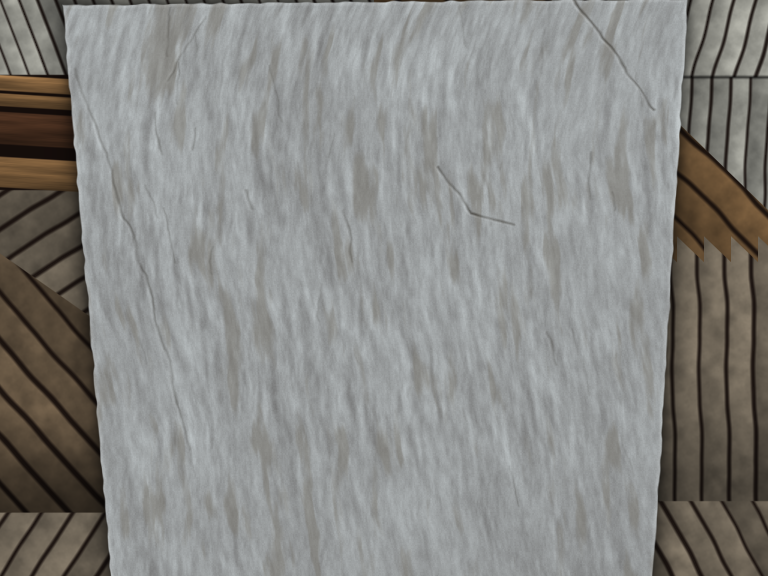
A Shadertoy shader for this texture:

```glsl
// A pale, streaked stone slab standing in front of stacked tiles and timber.

const vec3 STONE_DARK = vec3(0.50, 0.505, 0.505);
const vec3 STONE_LIGHT = vec3(0.68, 0.70, 0.705);
const vec3 STAIN = vec3(0.44, 0.42, 0.38);
const vec3 TILE_GREY = vec3(0.55, 0.55, 0.52);
const vec3 TILE_TAN = vec3(0.48, 0.44, 0.38);
const vec3 TILE_BROWN = vec3(0.32, 0.27, 0.21);
const vec3 TIMBER = vec3(0.48, 0.36, 0.23);
const vec3 GAP = vec3(0.08, 0.05, 0.04);

float hash(vec2 p) {
    vec3 q = fract(vec3(p.xyx) * 0.1031);
    q += dot(q, q.yzx + 33.33);
    return fract((q.x + q.y) * q.z);
}

float noise(vec2 p) {
    vec2 i = floor(p), f = fract(p);
    f = f * f * (3.0 - 2.0 * f);
    return mix(mix(hash(i), hash(i + vec2(1, 0)), f.x),
               mix(hash(i + vec2(0, 1)), hash(i + vec2(1, 1)), f.x), f.y);
}

float fbm(vec2 p) {
    float sum = 0.0, amp = 0.5;
    for (int i = 0; i < 4; i++) {
        sum += amp * noise(p);
        p = mat2(1.9, 0.3, -0.3, 1.9) * p + 17.3;
        amp *= 0.5;
    }
    return sum / 0.9375;
}

// 1 below the edge, 0 above it
float below(float value, float edge, float soft) {
    return 1.0 - smoothstep(edge - soft, edge + soft, value);
}

// Parallel tile edges with dark gaps; normal points across the stack
vec3 stack(vec2 p, vec2 normal, float pitch, vec3 base, float seed, float px) {
    vec2 n = normalize(normal);
    float along = dot(p, vec2(-n.y, n.x));
    float across = dot(p, n) / pitch + 0.12 * (noise(vec2(along * 18.0, seed)) - 0.5);
    float id = floor(across), f = fract(across), soft = px / pitch;
    float edge = min(f, 1.0 - f);
    float gap = below(edge, 0.05 + 0.05 * hash(vec2(id, seed + 4.0)), soft + 0.03);
    float tone = 0.78 + 0.3 * hash(vec2(id, seed)) + 0.18 * (f - 0.5);
    tone *= 0.8 + 0.4 * fbm(p * 45.0 + seed);
    return mix(base * tone, GAP, gap * 0.9);
}

// Horizontal timber between two heights
vec3 beam(vec3 under, vec2 p, float low, float high, vec3 wood, float px) {
    float y = p.y + 0.06 * p.x;
    float mask = below(low, y, px) * below(y, high, px);
    float grain = 0.7 + 0.55 * fbm(vec2(p.x * 9.0, y * 180.0));
    return mix(under, wood * grain * mix(0.7, 1.1, (y - low) / (high - low)), mask);
}

vec3 leftSide(vec2 p, float px) {
    vec3 sides = stack(p, vec2(0.74, 0.67), 0.055, TILE_BROWN * 1.15, 2.0, px);
    vec3 tops = stack(p, vec2(-0.55, 0.83), 0.05, TILE_TAN * 0.85, 3.0, px);
    vec3 col = mix(tops, sides, below(p.y, 0.56 - 0.7 * p.x, px));
    col *= mix(0.5, 1.0, smoothstep(0.1, 0.3, p.y));
    col = mix(GAP, col, below(p.y, 0.67, px));
    col = beam(col, p, 0.675, 0.728, TIMBER, px);
    col = beam(col, p, 0.750, 0.806, TIMBER * vec3(0.6, 0.52, 0.55), px);
    col = beam(col, p, 0.816, 0.838, TIMBER * 0.95, px);
    col = beam(col, p, 0.843, 0.870, TIMBER * 1.15, px);
    vec3 upper = stack(p, vec2(0.93, 0.36), 0.03, TILE_GREY, 1.0, px);
    col = mix(upper, col, below(p.y, 0.87, px));
    vec3 row = stack(p, vec2(0.85, -0.53), 0.047, TILE_TAN, 5.0, px);
    return mix(col, row, below(p.y, 0.11, px));
}

vec3 rightSide(vec2 p, float px) {
    vec3 high = stack(p, vec2(0.97, -0.26), 0.036, TILE_GREY * 1.08, 7.0, px);
    vec3 middle = stack(p, vec2(1.0, -0.05), 0.034, TILE_GREY, 8.0, px);
    vec3 col = mix(high, middle, below(p.y, 0.866, px));
    col *= 1.0 - 0.7 * below(abs(p.y - 0.866), 0.002, 2.0 * px);
    vec3 tops = stack(p, vec2(0.7, 0.72), 0.06, TIMBER * vec3(0.9, 0.92, 0.95), 9.0, px);
    col = mix(col, tops, below(p.y, 0.783 - 0.97 * (p.x - 1.181), px));
    vec3 faces = stack(p, vec2(1.0, 0.02), 0.047, TILE_TAN * 1.02, 10.0, px);
    float step_ = 0.545 + 0.045 * (1.0 - fract(p.x / 0.047));
    faces *= mix(0.65, 1.0, smoothstep(0.12, 0.4, p.y));
    col = mix(col, faces, below(p.y, step_, px));
    vec3 row = stack(p, vec2(0.87, 0.5), 0.046, TILE_TAN * 0.9, 11.0, px);
    return mix(col, row, below(p.y, 0.13, px));
}

float crack(vec2 p, vec2 a, vec2 b, float width, float px) {
    p.x += 0.018 * (fbm(p * 22.0) - 0.5);
    vec2 d = b - a;
    float t = clamp(dot(p - a, d) / dot(d, d), 0.0, 1.0);
    return below(length(p - a - d * t), width, px + 0.001) * (0.4 + 0.6 * noise(p * 40.0));
}

// Long fissures plus scattered short, steep ones
float cracks(vec2 p, float px) {
    float c = crack(p, vec2(0.998, 1.0), vec2(1.14, 0.81), 0.0018, px);
    c = max(c, crack(p, vec2(0.765, 0.71), vec2(0.82, 0.63), 0.0018, px));
    c = max(c, crack(p, vec2(0.82, 0.63), vec2(0.89, 0.61), 0.002, px));
    c = max(c, 0.55 * crack(p, vec2(0.13, 0.88), vec2(0.26, 0.50), 0.0018, px));
    c = max(c, 0.6 * crack(p, vec2(0.26, 0.50), vec2(0.33, 0.22), 0.0018, px));
    c = max(c, 0.5 * crack(p, vec2(0.36, 0.97), vec2(0.29, 0.86), 0.0014, px));
    for (int i = 0; i < 26; i++) {
        float k = float(i);
        vec2 a = vec2(0.2 + 0.93 * hash(vec2(k, 1.0)), hash(vec2(k, 2.0)));
        vec2 d = vec2(0.03 * (hash(vec2(k, 3.0)) - 0.3), -0.03 - 0.07 * hash(vec2(k, 4.0)));
        c = max(c, (0.2 + 0.4 * hash(vec2(k, 5.0))) * crack(p, a, a + d, 0.0013, px));
    }
    return c;
}

vec3 slab(vec2 p, float px) {
    // Streaks lean slightly, and bend the other way near the top
    vec2 q = p + vec2(0.1 * p.y + 0.04 * fbm(p * 4.0), 0.0);
    q.x -= 0.8 * pow(max(p.y - 0.7, 0.0), 2.0);
    vec2 s = q * vec2(62.0, 13.0);
    float relief = fbm(s) - fbm(s + vec2(0.5, 0.2));
    float fine = fbm(q * vec2(170.0, 55.0)) - 0.5;
    float cloud = fbm(p * vec2(6.0, 4.0) + 3.0) - 0.5;
    float patches = fbm(q * vec2(28.0, 9.0) + 8.0) - 0.5;
    float strength = 0.5 + 0.7 * smoothstep(0.3, 0.6, fbm(p * 5.0 + 20.0));
    float tone = 0.56 + 0.9 * relief * strength + 0.55 * fine + 0.45 * cloud + 0.5 * patches;
    tone += 0.1 * (p.y - 0.5) + 0.12 * (hash(floor(p * 384.0)) - 0.5);
    vec3 col = mix(STONE_DARK, STONE_LIGHT, clamp(tone, -0.5, 1.3));
    float stain = smoothstep(0.56, 0.75, fbm(q * vec2(45.0, 9.0) + 40.0));
    col = mix(col, STAIN, 0.4 * stain);
    col += 0.07 * cracks(p + vec2(0.005, 0.001), px);
    return mix(col, STAIN * 0.55, 0.75 * cracks(p, px));
}

void mainImage(out vec4 fragColor, in vec2 fragCoord) {
    vec2 p = fragCoord / iResolution.y;
    float px = 1.0 / iResolution.y;
    vec3 col = p.x < 0.65 ? leftSide(p, px) : rightSide(p, px);

    // Slab outline, with a soft shadow around it
    float rough = 0.004 * (noise(p * 60.0) - 0.5);
    float inside = min(p.x - 0.108 - 0.085 * (1.0 - p.y), 1.194 - 0.06 * (1.0 - p.y) - p.x);
    inside = min(inside, 0.99 + 0.01 * p.x - p.y) + rough;
    col *= 1.0 - 0.5 * exp(min(inside, 0.0) * 60.0);
    vec3 stone = slab(p, px) + 0.05 * below(inside, 0.005, 0.003);
    col = mix(col, stone, smoothstep(-px, px, inside));
    fragColor = vec4(clamp(col, 0.0, 1.0), 1.0);
}
```
